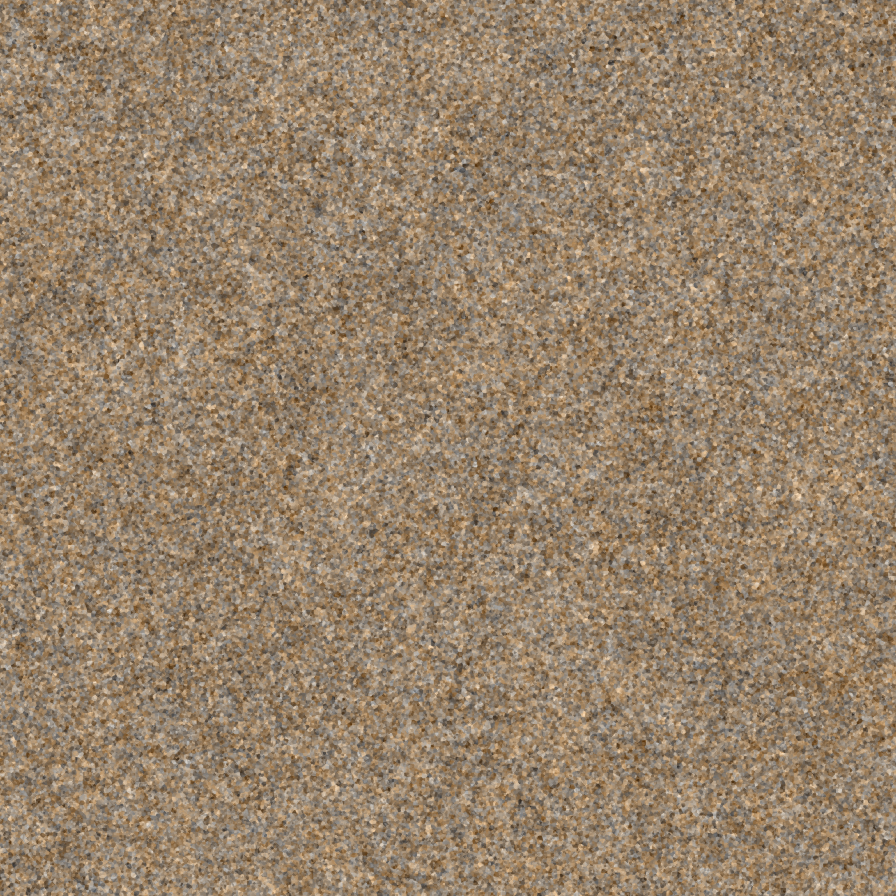
This texture is drawn by a Shadertoy shader. Its source:

```glsl
// Dry beach sand: two layers of soft-edged scattered grains, each grain with
// its own brightness and warmth, over faint cloudy patches of gradient noise.
// Grain edges blend by distance, so no hard cell borders appear.

const vec3 SAND_MEAN = vec3(0.591, 0.512, 0.421);
const vec3 TONE_AXIS = vec3(1.0, 1.0, 0.98);     // dark to light
const vec3 WARM_AXIS = vec3(1.0, 0.05, -1.05);   // blue-grey to ochre

const float COARSE_GRAINS = 225.0;  // grains across the canvas
const float FINE_GRAINS = 390.0;
const float EDGE_SHARPNESS = 9.0;

// Integer hash: lattice cell and seed to three values in 0..1
vec3 hash3(vec2 cell, int seed) {
    uvec3 v = uvec3(ivec3(ivec2(cell), seed) + 4096);
    v = v * 1664525u + 1013904223u;
    v.x += v.y * v.z; v.y += v.z * v.x; v.z += v.x * v.y;
    v ^= v >> 16u;
    v.x += v.y * v.z; v.y += v.z * v.x; v.z += v.x * v.y;
    return vec3(v >> 8u) / 16777216.0;
}

float cornerSlope(vec2 cell, vec2 offset, int seed) {
    float angle = 6.28319 * hash3(cell, seed).x;
    return dot(vec2(cos(angle), sin(angle)), offset);
}

float gradientNoise(vec2 p, int seed) {
    vec2 cell = floor(p);
    vec2 f = p - cell;
    vec2 u = f * f * f * (f * (f * 6.0 - 15.0) + 10.0);
    vec2 e = vec2(1.0, 0.0);
    float low = mix(cornerSlope(cell, f, seed),
                    cornerSlope(cell + e.xy, f - e.xy, seed), u.x);
    float high = mix(cornerSlope(cell + e.yx, f - e.yx, seed),
                     cornerSlope(cell + e.xx, f - e.xx, seed), u.x);
    return mix(low, high, u.y);
}

// Scattered grains: x is tone, y is warmth, both centred on zero
vec2 grainLayer(vec2 p, int seed) {
    vec2 home = floor(p);
    vec2 total = vec2(0.0);
    float weightSum = 0.0;
    for (int y = -1; y <= 1; y++) {
        for (int x = -1; x <= 1; x++) {
            vec2 cell = home + vec2(x, y);
            vec3 place = hash3(cell, seed);
            vec3 shade = hash3(cell, seed + 1);
            vec2 toGrain = cell + place.xy - p;
            float weight = exp(-EDGE_SHARPNESS * dot(toGrain, toGrain));
            float tone = shade.x + shade.y + shade.z - 1.5;
            total += weight * vec2(tone, place.z - 0.5);
            weightSum += weight;
        }
    }
    return total / weightSum;
}

// Uneven shading over many grains, from broad clouds to small clumps
float patches(vec2 uv, int seed) {
    return 0.045 * gradientNoise(uv * 6.0, seed)
         + 0.060 * gradientNoise(uv * 23.0, seed + 1)
         + 0.075 * gradientNoise(uv * 61.0, seed + 2);
}

void mainImage(out vec4 fragColor, in vec2 fragCoord) {
    vec2 uv = fragCoord / iResolution.y;

    vec2 coarse = grainLayer(uv * COARSE_GRAINS, 10);
    vec2 fine = grainLayer(uv * FINE_GRAINS + 0.37, 20);

    float tone = 0.155 * coarse.x + 0.125 * fine.x + patches(uv, 30);
    float warmth = 0.110 * coarse.y + 0.050 * fine.y + 0.35 * patches(uv, 40);

    vec3 color = SAND_MEAN + tone * TONE_AXIS + warmth * WARM_AXIS;
    fragColor = vec4(clamp(color, 0.0, 1.0), 1.0);
}
```
